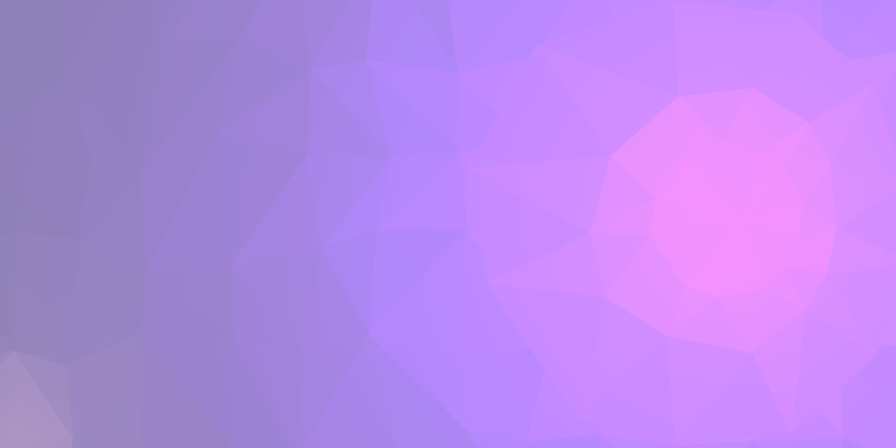
This background is drawn by a Shadertoy shader. Its source:

```glsl
// Low-poly violet backdrop: a faceted pink glow at right, slate fading left.

const float TAU = 6.2831853;
const float SECTORS = 12.0;
const vec2 CELL = vec2(0.17, 0.22);
const vec2 GLOW_CENTER = vec2(1.66, 0.51);
const vec2 TONE_CENTER = vec2(1.635, 0.505);
const vec2 CORNER_LIGHT = vec2(0.03, 0.0);
const vec3 CORNER_COLOR = vec3(0.79, 0.67, 0.80);

float hash(vec2 p) {
    vec3 q = fract(vec3(p.xyx) * vec3(0.1031, 0.1030, 0.0973));
    q += dot(q, q.yzx + 33.33);
    return fract((q.x + q.y) * q.z);
}

// Gradient from the pink core through violet to slate.
vec3 palette(float dist) {
    vec3 stops[10] = vec3[10](
        vec3(0.98, 0.57, 0.99), vec3(0.92, 0.57, 1.00),
        vec3(0.81, 0.55, 1.00), vec3(0.74, 0.535, 1.00),
        vec3(0.69, 0.53, 0.98), vec3(0.635, 0.515, 0.87),
        vec3(0.60, 0.51, 0.81), vec3(0.575, 0.505, 0.765),
        vec3(0.555, 0.50, 0.73), vec3(0.55, 0.505, 0.72));
    float s = clamp(dist / 0.2, 0.0, 8.999);
    int i = int(s);
    return mix(stops[i], stops[i + 1], fract(s));
}

// Signed distance to the line through a and b.
float edgeDistance(vec2 p, vec2 a, vec2 b) {
    vec2 e = b - a;
    return (e.x * (p.y - a.y) - e.y * (p.x - a.x)) / max(length(e), 1e-5);
}

float triangleCoverage(vec2 p, vec2 a, vec2 b, vec2 c, float pixel) {
    float area = (b.x - a.x) * (c.y - a.y) - (b.y - a.y) * (c.x - a.x);
    if (abs(area) < 1e-6) return 0.0;
    float side = sign(area);
    float inside = min(side * edgeDistance(p, a, b),
                   min(side * edgeDistance(p, b, c), side * edgeDistance(p, c, a)));
    return clamp(0.5 + inside / pixel, 0.0, 1.0);
}

// One almost flat facet, premultiplied by its coverage.
vec4 facet(vec2 p, vec2 a, vec2 b, vec2 c, float pixel) {
    float cover = triangleCoverage(p, a, b, c, pixel);
    if (cover <= 0.0) return vec4(0.0);
    vec2 middle = (a + b + c) / 3.0;
    vec2 tonePoint = mix(middle, p, 0.3);
    float variation = 0.07 * (hash(floor(middle * 997.0)) - 0.5);
    vec3 color = palette(distance(tonePoint, TONE_CENTER) + variation);
    float corner = 0.85 * exp(-distance(tonePoint, CORNER_LIGHT) / 0.14);
    return vec4(mix(color, CORNER_COLOR, corner), 1.0) * cover;
}

vec2 gridVertex(vec2 id) {
    vec2 jitter = vec2(hash(id + 17.0), hash(id + 71.0)) - 0.5;
    return (id + 0.5 * jitter) * CELL;
}

// Jittered grid, each cell split along a random diagonal.
vec4 gridMesh(vec2 p, float pixel) {
    vec4 sum = vec4(0.0);
    vec2 home = floor(p / CELL);
    for (int y = -1; y <= 1; y++)
    for (int x = -1; x <= 1; x++) {
        vec2 id = home + vec2(x, y);
        vec2 a = gridVertex(id);
        vec2 b = gridVertex(id + vec2(1, 0));
        vec2 c = gridVertex(id + vec2(1, 1));
        vec2 d = gridVertex(id + vec2(0, 1));
        if (hash(id + 43.0) < 0.5)
            sum += facet(p, a, b, c, pixel) + facet(p, a, c, d, pixel);
        else
            sum += facet(p, a, b, d, pixel) + facet(p, b, c, d, pixel);
    }
    return sum;
}

// Ring vertex; odd rings are turned by half a sector.
vec2 ringVertex(int ring, float index) {
    float radii[4] = float[4](0.0, 0.17, 0.285, 0.5);
    vec2 seed = vec2(mod(index, SECTORS) + 5.0, float(ring) * 13.0 + 7.0);
    float turn = index + 0.5 * float(ring % 2) + 0.4 * (hash(seed) - 0.5);
    float angle = turn * TAU / SECTORS;
    float stretch = 1.0 - 0.22 * cos(angle) + 0.12 * (hash(seed + 29.0) - 0.5);
    return GLOW_CENTER + radii[ring] * stretch * vec2(cos(angle), sin(angle));
}

// Star of triangles linking neighbouring rings.
vec4 glowMesh(vec2 p, float pixel) {
    vec4 sum = vec4(0.0);
    if (distance(p, GLOW_CENTER) > 0.7) return sum;
    for (int ring = 0; ring < 3; ring++)
    for (float i = 0.0; i < SECTORS; i++) {
        int even = ring + ring % 2;
        int odd = ring + 1 - ring % 2;
        vec2 a = ringVertex(even, i), b = ringVertex(even, i + 1.0);
        vec2 c = ringVertex(odd, i), d = ringVertex(odd, i + 1.0);
        sum += facet(p, a, b, c, pixel) + facet(p, c, d, b, pixel);
    }
    return sum;
}

void mainImage(out vec4 fragColor, in vec2 fragCoord) {
    vec2 p = fragCoord / iResolution.xy * vec2(2.0, 1.0);
    float pixel = 1.0 / iResolution.y;
    vec4 base = gridMesh(p, pixel);
    vec4 glow = glowMesh(p, pixel);
    vec3 color = base.rgb / max(base.a, 1e-4);
    color = mix(color, glow.rgb / max(glow.a, 1e-4), min(glow.a, 1.0));
    fragColor = vec4(color, 1.0);
}
```
